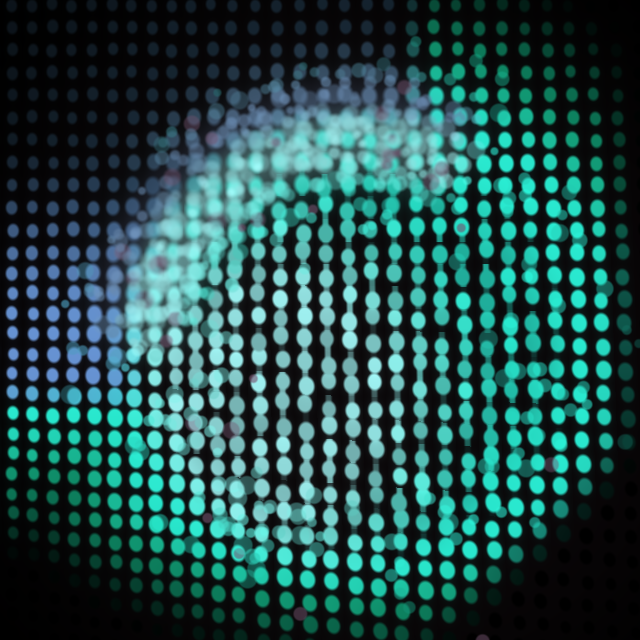
A WebGL 1 fragment shader for this background:

```glsl
precision highp float;
uniform vec2 u_resolution;

// Layout, in canvas units
const vec2 RING_CENTER = vec2(0.56, 0.453);
const float RING_RADIUS = 0.336;
const float RING_WIDTH = 0.078;
const vec2 GRID_ANCHOR = vec2(0.367, 0.605);
const float COLUMN_LEAN = 0.035;
const vec2 PALE_CENTER = vec2(0.42, 0.38);
const float DOT_RADIUS = 0.0122;
const float EDGE_DOT_RADIUS = 0.0088;
const float BOKEH_CELL = 0.034;

// Colours
const vec3 BACKDROP = vec3(0.035, 0.022, 0.028);
const vec3 PALE_CYAN = vec3(0.62, 0.94, 0.94);
const vec3 TURQUOISE = vec3(0.16, 0.91, 0.81);
const vec3 GREEN = vec3(0.06, 0.60, 0.44);
const vec3 STEEL_BLUE = vec3(0.40, 0.57, 0.82);
const vec3 DIM_BLUE = vec3(0.09, 0.15, 0.20);
const vec3 MIST_BLUE = vec3(0.42, 0.55, 0.70);
const vec3 MAUVE = vec3(0.42, 0.30, 0.40);

float hash(vec2 p) {
  vec3 q = fract(p.xyx * 0.1031);
  q += dot(q, q.yzx + 33.33);
  return fract((q.x + q.y) * q.z);
}

float falloff(float a, float b, float x) {
  return 1.0 - smoothstep(a, b, x);
}

// Local spacing: wider on the right, fanning out below the anchor
vec2 gridPitch(vec2 p) {
  float column = p.x < GRID_ANCHOR.x ? 0.0316 : 0.0356;
  float row = p.y > GRID_ANCHOR.y ? 0.0352 : mix(0.0312, 0.0372, p.x);
  return vec2(column, row);
}

// Colour of the light grid at a point
vec3 gridColor(vec2 p) {
  float r = distance(p, RING_CENTER);
  float edge = r;
  if (p.x < 0.5) edge = min(r, 0.38 + max(0.0, 0.36 - p.y));
  edge += 0.6 * max(0.0, 0.18 - p.y);

  vec3 color = mix(TURQUOISE, GREEN, smoothstep(0.38, 0.50, edge));
  color *= falloff(0.44, 0.66, edge) * falloff(0.93, 1.01, p.x);
  color *= falloff(0.62, 0.74, p.x - p.y);

  vec3 blue = mix(STEEL_BLUE, DIM_BLUE, smoothstep(0.48, 0.80, p.y));
  blue = mix(blue, MIST_BLUE * 0.75, falloff(0.36, 0.52, r) * smoothstep(0.7, 0.8, p.y));
  blue *= mix(1.0, 0.5, smoothstep(0.45, 0.75, r) * smoothstep(0.6, 0.8, p.y));
  float blueArea = falloff(0.63, 0.67, p.x) * smoothstep(0.365, 0.395, p.y);
  color = mix(color, blue, blueArea * smoothstep(0.31, 0.40, r));

  float pale = falloff(0.15, 0.38, distance(p, PALE_CENTER));
  return mix(color, PALE_CYAN, pale * falloff(0.30, 0.39, r));
}

// Strength of the upper left arc
float arcStrength(vec2 p) {
  vec2 d = p - RING_CENTER;
  float r = length(d);
  float band = (r - RING_RADIUS) / RING_WIDTH;
  float facing = dot(d / max(r, 0.001), vec2(-0.5, 0.866));
  return exp(-band * band) * smoothstep(0.35, 0.78, facing);
}

// Chance of a loose disc: dense in the arc, sparse around the ring
float bokehDensity(vec2 p) {
  vec2 d = p - RING_CENTER;
  float r = length(d);
  float band = (r - RING_RADIUS + 0.02) / RING_WIDTH;
  float lowerLeft = smoothstep(0.5, 1.0, dot(d / max(r, 0.001), vec2(-0.91, -0.41)));
  return exp(-band * band) * (0.13 + 0.25 * lowerLeft) + 1.1 * arcStrength(p);
}

vec3 bokehColor(vec2 p) {
  float offset = distance(p, RING_CENTER) - RING_RADIUS;
  vec3 color = mix(TURQUOISE, PALE_CYAN, smoothstep(-0.11, -0.03, offset));
  color = mix(color, MIST_BLUE, smoothstep(0.01, 0.06, offset));
  vec3 open = mix(gridColor(p), TURQUOISE, 0.3);
  return mix(open, color, smoothstep(0.05, 0.35, arcStrength(p)));
}

// Regular dots, joined by thin necks inside the ring
vec3 drawGrid(vec3 color, vec2 p) {
  vec2 pitch = gridPitch(p);
  vec2 g = p - GRID_ANCHOR;
  g.x += COLUMN_LEAN * p.x * g.y;
  g = g / pitch + 0.5;
  float inside = falloff(0.25, 0.36, distance(p, RING_CENTER));
  float soft = 0.0016 + 0.004 * arcStrength(p) + 0.75 / u_resolution.y;

  float neckX = abs(fract(g.x) - 0.5) * pitch.x;
  float neck = falloff(0.002, 0.007, neckX) * inside * hash(floor(g) + 71.0);
  color = mix(color, gridColor(p), 0.7 * neck);

  for (int j = -1; j <= 1; j++) {
    vec2 cell = floor(g) + vec2(0.0, float(j));
    vec2 jitter = vec2(hash(cell + 11.0), hash(cell + 47.0)) - 0.5;
    jitter *= vec2(0.10, 0.12 + 0.28 * inside);
    vec2 toDot = (cell + 0.5 + jitter - g) * pitch;
    vec2 center = p + toDot;
    float r = distance(center, RING_CENTER);
    float radius = mix(DOT_RADIUS, EDGE_DOT_RADIUS, smoothstep(0.36, 0.60, r));
    radius *= 0.92 + 0.16 * hash(cell + 5.0);
    float d = length(toDot * vec2(1.08, 0.90)) - radius;
    float shade = 1.0 - 0.28 * inside * hash(cell + 29.0);
    vec3 light = gridColor(center) * shade;
    color += light * 0.07 * exp(-max(d, 0.0) * 180.0);
    color = mix(color, light, falloff(-soft, soft, d));
  }
  return color;
}

// Scattered translucent discs in overlapping layers
vec3 drawBokeh(vec3 color, vec2 p) {
  for (int layer = 0; layer < 4; layer++) {
    float seed = float(layer) * 37.0;
    vec2 g = p / BOKEH_CELL + float(layer) * vec2(0.37, 0.61);
    for (int j = -1; j <= 1; j++) {
      for (int i = -1; i <= 1; i++) {
        vec2 cell = floor(g) + vec2(float(i), float(j));
        vec2 place = vec2(hash(cell + seed), hash(cell + seed + 113.0));
        vec2 toDisc = (cell + place - g) * BOKEH_CELL;
        vec2 center = p + toDisc;
        float size = hash(cell + seed + 207.0);
        float present = step(hash(cell + seed + 311.0), bokehDensity(center));
        float soft = 0.002 + 0.003 * arcStrength(center);
        float disc = falloff(-soft, soft, length(toDisc) - mix(0.006, 0.015, size));
        float tint = hash(cell + seed + 409.0);
        vec3 light = mix(bokehColor(center), MAUVE, step(0.95, tint));
        color = mix(color, light * (0.85 + 0.25 * tint), disc * present * mix(0.65, 0.35, size));
      }
    }
  }
  return color;
}

void main() {
  vec2 p = gl_FragCoord.xy / u_resolution;
  vec3 color = BACKDROP * falloff(0.35, 0.75, distance(p, RING_CENTER));
  color = drawGrid(color, p);
  color = mix(color, bokehColor(p), 0.35 * arcStrength(p));
  color = drawBokeh(color, p);
  gl_FragColor = vec4(color, 1.0);
}
```
